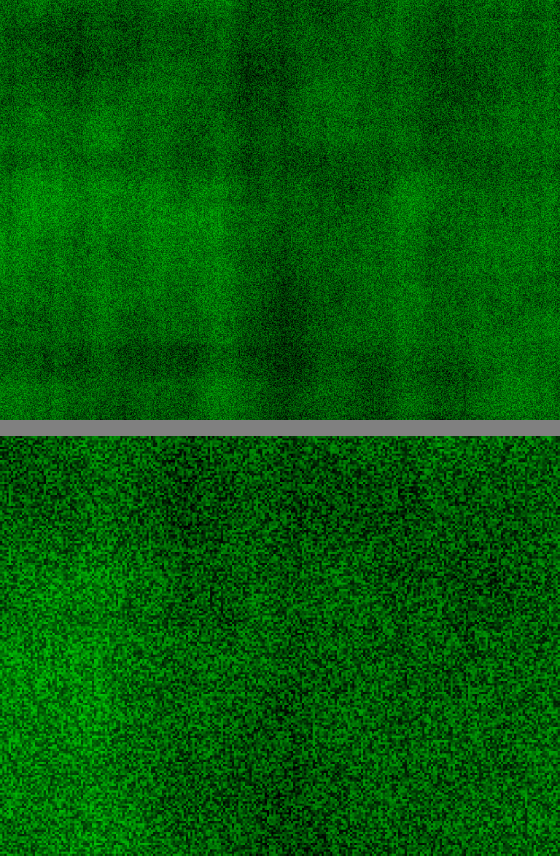
Top, the full canvas; bottom, a detail of the centre.
Give the GLSL for this texture, as a Shadertoy shader.

```glsl
// Grainy green weave: soft crossing bands and cloudy patches under fine speckle.

const float GRAINS_PER_HEIGHT = 576.0;
const float MEAN_GREEN = 0.352;
const float GRAIN_CONTRAST = 0.56;
const int SAMPLES = 3;

// Hash without sine, 0 to 1
float hash(vec2 p) {
    vec3 q = fract(p.xyx * 0.1031);
    q += dot(q, q.yzx + 33.33);
    return fract((q.x + q.y) * q.z);
}

float valueNoise(vec2 p) {
    vec2 cell = floor(p);
    vec2 f = fract(p);
    f = f * f * (3.0 - 2.0 * f);
    float low = mix(hash(cell), hash(cell + vec2(1, 0)), f.x);
    float high = mix(hash(cell + vec2(0, 1)), hash(cell + vec2(1, 1)), f.x);
    return mix(low, high, f.y);
}

// Layered noise, centred on zero
float layeredNoise(vec2 p, vec2 seed, float gain) {
    float sum = 0.0, total = 0.0, weight = 1.0;
    for (int i = 0; i < 5; i++) {
        sum += weight * (valueNoise(p + seed) - 0.5);
        total += weight;
        weight *= gain;
        p *= 2.0;
        seed += vec2(17.3, 29.7);
    }
    return sum / total;
}

// Broad brightness: stretched noise makes bands, even noise makes patches
float weaveTone(vec2 p) {
    float columns = layeredNoise(p * vec2(9.0, 0.2), vec2(11.4, 3.1), 0.65);
    float rows = layeredNoise(p * vec2(0.2, 6.0), vec2(41.2, 67.8), 0.65);
    float clouds = layeredNoise(p * vec2(4.5, 4.0), vec2(83.6, 25.9), 0.6);
    return MEAN_GREEN + 0.34 * columns + 0.31 * rows + 0.40 * clouds;
}

// One speckle on a given base tone
float speckle(vec2 p, float tone) {
    float grain = hash(floor(p * GRAINS_PER_HEIGHT) + 7.0) - 0.5;
    return clamp(tone + GRAIN_CONTRAST * grain, 0.0, 1.0);
}

void mainImage(out vec4 fragColor, in vec2 fragCoord) {
    float tone = weaveTone(fragCoord / iResolution.y);

    // Average the speckles that fall inside this pixel
    float green = 0.0;
    for (int i = 0; i < SAMPLES * SAMPLES; i++) {
        vec2 offset = (vec2(i % SAMPLES, i / SAMPLES) + 0.5) / float(SAMPLES) - 0.5;
        green += speckle((fragCoord + offset) / iResolution.y, tone);
    }
    green /= float(SAMPLES * SAMPLES);

    float blue = min(0.02, 0.08 * green);
    fragColor = vec4(0.0, green, blue, 1.0);
}
```
